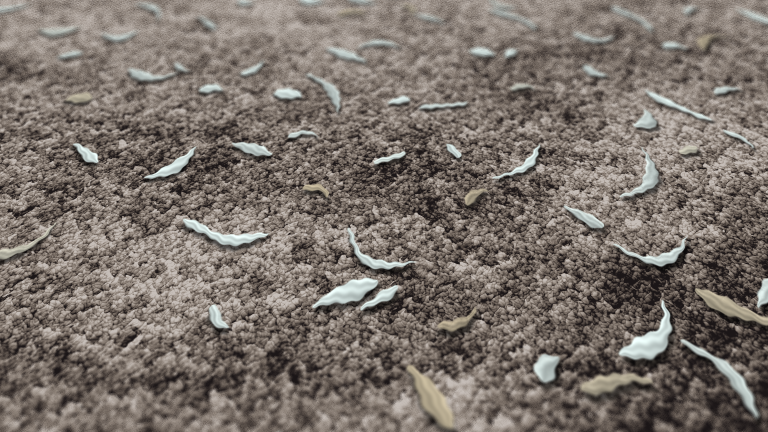
Write a Shadertoy shader that draws this texture.

```glsl
// Coarse brown soil with pale curled flakes, seen at a low angle with shallow focus

vec2 hash22(vec2 p) {
    vec2 s = vec2(dot(p, vec2(127.1, 311.7)), dot(p, vec2(269.5, 183.3)));
    return fract(sin(s) * 43758.545);
}

// Cellular noise: offset from nearest centre (xy), distance to border (z), cell id (w)
vec4 cellular(vec2 p) {
    vec2 cell = floor(p), local = fract(p);
    vec4 nearest = vec4(0.0);
    float first = 9.0, second = 9.0;
    for (int j = -1; j <= 1; j++)
    for (int i = -1; i <= 1; i++) {
        vec2 g = vec2(i, j);
        vec2 h = hash22(cell + g);
        vec2 offset = local - g - h;
        float d = length(offset);
        if (d < first) {
            second = first;
            first = d;
            nearest = vec4(offset, 0.0, fract(h.x * 17.0 + h.y * 31.0));
        } else second = min(second, d);
    }
    nearest.z = second - first;
    return nearest;
}

// Canvas to receding ground plane
vec2 toGround(vec2 p) {
    float w = 1.0 / (1.9 - p.y);
    return vec2((p.x - 0.89) * w, 1.7 * w);
}

// Irregular mounds and furrows, stretched sideways
float relief(vec2 p) {
    p = p * vec2(3.0, 11.0) + vec2(0.6, 2.1);
    float sum = 0.0, amp = 0.5;
    for (int i = 0; i < 5; i++) {
        sum += amp * sin(p.y + 1.4 * sin(p.x * 0.9 + sum));
        p = mat2(0.8, -0.6, 0.6, 0.8) * p * 1.7 + 1.7;
        amp *= 0.72;
    }
    return sum;
}

// One layer of rounded lit grains, centred on zero
float grains(vec2 q) {
    vec4 c = cellular(q);
    float lit = 0.55 * c.y - 0.15 * c.x;
    float pit = smoothstep(0.78, 1.0, c.w);
    float rim = smoothstep(0.5, 0.0, c.z);
    return lit + 0.3 * (c.w - 0.4) - 0.5 * pit - 0.36 * rim * rim + 0.13;
}

vec3 soil(vec2 p, vec2 q) {
    vec2 warp = 0.005 * sin(q.yx * 130.0 + 2.0 * sin(q * 61.0));
    warp += 0.0022 * sin(q.yx * 410.0 + 2.0 * sin(q * 290.0));
    float tone = 0.70 + 0.22 * relief(p);
    tone += 0.84 * grains((q + warp) * 62.0);
    tone += 0.72 * grains((q - warp) * 122.0 + 7.3);
    tone += 0.55 * grains((q + warp * 2.0) * 23.0 + 3.1);
    // Bright far ground, dark central hollow and dark near corner
    vec2 hollow = (p - vec2(0.98, 0.54)) * vec2(3.0, 9.0);
    tone += 0.17 * smoothstep(0.6, 1.0, p.y);
    tone -= 0.26 * exp(-dot(hollow, hollow));
    tone -= 0.55 * smoothstep(0.6, 0.0, length((p - vec2(1.75, 0.08)) * vec2(0.9, 1.3)));
    tone = clamp(tone, 0.0, 1.2);
    vec3 warmth = vec3(0.12, 0.065, -0.01) * tone * (1.2 - tone);
    return mix(vec3(0.105, 0.085, 0.09), vec3(0.73, 0.70, 0.68), tone / 1.12) + warmth;
}

// Blunt, curled strip: negative inside; across runs -1 to 1 over its width
float strip(vec2 r, float len, float width, float bend, out float across) {
    float u = r.x / len;
    r.y += bend * (u * u - 0.4 + 0.35 * u * u * u);
    r.y += 0.012 * sin(r.x * 9.0 + bend * 40.0);
    float taper = pow(max(1.0 - u * u, 0.0), 0.45);
    float halfWidth = width * taper * (1.0 + 0.35 * sin(r.x * 8.0 + bend * 50.0));
    across = clamp(r.y / max(halfWidth, 0.01), -1.0, 1.0);
    return max(abs(r.y) - halfWidth, abs(r.x) - len);
}

vec3 addFlakes(vec3 col, vec2 q) {
    vec2 s = q * 7.0 + vec2(0.3, 0.0);
    s += 0.01 * sin(s.yx * 41.0);
    vec2 cell = floor(s);
    for (int j = -1; j <= 1; j++)
    for (int i = -1; i <= 1; i++) {
        vec2 id = cell + vec2(i, j);
        vec2 place = hash22(id + 41.0), shape = hash22(id + 83.0), look = hash22(id + 19.0);
        if (look.x > 0.8) continue;
        float angle = (shape.x - 0.5) * 1.9, across, unused;
        mat2 turn = mat2(cos(angle), -sin(angle), sin(angle), cos(angle));
        vec2 r = s - id - place;
        float len = mix(0.14, 0.52, shape.y * shape.y);
        float width = mix(0.04, 0.09, place.x);
        float bend = (place.y - 0.5) * 1.2 * len;
        float shade = strip(turn * (r + vec2(-0.01, 0.06)), len, width, bend, unused);
        float d = strip(turn * r, len, width, bend, across);
        col *= 1.0 - 0.6 * smoothstep(0.04, -0.03, shade);
        vec3 pale = mix(vec3(0.86, 0.92, 0.91), vec3(0.76, 0.71, 0.60), smoothstep(0.58, 0.76, look.x));
        pale *= 0.96 + 0.13 * across + 0.08 * sin(across * 6.0 + r.x * 21.0);
        col = mix(col, pale, smoothstep(0.012, -0.012, d) * mix(0.8, 1.0, look.y));
    }
    return col;
}

void mainImage(out vec4 fragColor, in vec2 fragCoord) {
    vec2 uv = fragCoord / iResolution.y;
    // Lens blur grows away from the focused middle band
    float blur = 0.0012 + 0.0085 * smoothstep(0.14, 0.6, abs(uv.y - 0.45));
    vec3 sum = vec3(0.0);
    const int TAPS = 14;
    for (int k = 0; k < TAPS; k++) {
        float a = float(k) * 2.4;
        vec2 p = uv + blur * sqrt((float(k) + 0.5) / float(TAPS)) * vec2(cos(a), sin(a));
        vec2 q = toGround(p);
        sum += addFlakes(soil(p, q), q);
    }
    fragColor = vec4(clamp(sum / float(TAPS), 0.0, 1.0), 1.0);
}
```
